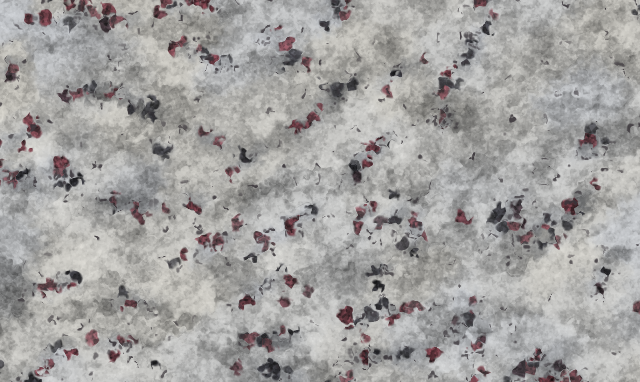
A WebGL 2 fragment shader for this texture:

```glsl
#version 300 es
precision highp float;
// Pale granite: mottled feldspar, grey quartz and clustered garnet and mica grains.
uniform vec2 u_resolution;
out vec4 fragColor;

vec2 hash2(vec2 c) {
  vec3 h = fract(c.xyx * vec3(0.1031, 0.1030, 0.0973));
  h += dot(h, h.yzx + 33.33);
  return fract((h.xx + h.yz) * h.zy);
}

mat2 rotation(float a) {
  return mat2(cos(a), -sin(a), sin(a), cos(a));
}

// Soft cellular noise: cell tones blended by distance.
float mottle(vec2 p) {
  vec2 cell = floor(p);
  float total = 0.0, weights = 1e-5;
  for (int y = -1; y <= 1; y++)
  for (int x = -1; x <= 1; x++) {
    vec2 c = cell + vec2(x, y);
    vec2 d = c + hash2(c + 7.0) - p;
    float w = exp(-8.0 * dot(d, d));
    total += w * hash2(c + 53.0).x;
    weights += w;
  }
  return total / weights;
}

// Crystal facets: tone of the nearest cell, fading to zero at its border.
float facet(vec2 p) {
  vec2 cell = floor(p);
  float nearest = 9.0, second = 9.0, tone = 0.0;
  for (int y = -1; y <= 1; y++)
  for (int x = -1; x <= 1; x++) {
    vec2 c = cell + vec2(x, y);
    float d = length(c + hash2(c + 19.0) - p);
    second = min(second, max(d, nearest));
    if (d < nearest) {
      nearest = d;
      tone = hash2(c + 71.0).y - 0.5;
    }
  }
  return tone * smoothstep(0.0, 0.15, second - nearest);
}

// Elongated patches where dark minerals gather, steeper towards the right.
float cluster(vec2 p) {
  vec2 cell = floor(p * 7.0);
  float density = 0.0;
  for (int y = -1; y <= 1; y++)
  for (int x = -1; x <= 1; x++) {
    vec2 c = cell + vec2(x, y);
    vec2 shape = hash2(c + 91.0);
    vec2 centre = (c + hash2(c + 40.0)) / 7.0;
    float angle = mix(0.15, 0.95, smoothstep(0.5, 1.4, centre.x)) + (shape.x - 0.5) * 1.3;
    vec2 d = rotation(angle) * (p - centre) / vec2(mix(0.025, 0.08, shape.y), 0.021);
    float present = step(hash2(c + 133.0).x, 0.68);
    density = max(density, present * exp(-dot(d, d)));
  }
  return density;
}

// Round grains: signed distance in cell units, and a random id.
vec2 grains(vec2 p, float freq, float gain, float bias) {
  vec2 cell = floor(p * freq);
  vec2 grain = vec2(9.0, 0.0);
  for (int y = -1; y <= 1; y++)
  for (int x = -1; x <= 1; x++) {
    vec2 c = cell + vec2(x, y);
    vec2 centre = c + hash2(c + 11.0);
    vec2 traits = hash2(c + 211.0);
    float d = length(p * freq - centre) - mix(0.24, 0.54, traits.y);
    bool present = traits.x < cluster(centre / freq) * gain + bias;
    if (present && d < grain.x) grain = vec2(d, hash2(c + 307.0).x);
  }
  return grain;
}

void main() {
  vec2 p = gl_FragCoord.xy / u_resolution.y;
  vec2 ragged = p + 0.025 * (vec2(mottle(p * 55.0), mottle(p * 55.0 + 170.0)) - 0.5);
  vec2 grainwise = rotation(0.35) * ragged * vec2(0.85, 1.2) + 4.0;
  float fine = mottle(p * 85.0 + 30.0) - 0.5;
  float dust = mottle(p * 190.0) - 0.5;

  // Feldspar ground
  float tone = 0.725 + 0.12 * (mottle(grainwise * 5.0) - 0.5)
    + 0.17 * (mottle(grainwise * 13.0 + 60.0) - 0.5)
    + 0.15 * (mottle(grainwise * 32.0) - 0.5)
    + 0.12 * fine + 0.09 * dust + 0.06 * facet(grainwise * 36.0);

  // Translucent quartz and the grey halo of the clusters
  float quartz = smoothstep(0.52, 0.78, mottle(grainwise * 9.0 + 90.0));
  float halo = cluster(ragged);
  tone -= quartz * (0.11 + 0.16 * facet(grainwise * 24.0 + 8.0));
  tone -= halo * (0.12 + 0.2 * fine);
  tone -= 0.5 * max(tone - 0.76, 0.0);
  float warmth = mottle(grainwise * 6.0 + 120.0) - 0.6 * halo;
  vec3 color = tone * mix(vec3(0.985, 1.0, 1.02), vec3(1.015, 1.003, 0.965), clamp(warmth, 0.0, 1.0));

  // Garnet and black mica
  vec2 grain = grains(ragged, 30.0, 1.15, 0.004);
  vec3 mineral = mix(vec3(0.15, 0.15, 0.17), vec3(0.34, 0.17, 0.20), smoothstep(0.35, 0.5, grain.y));
  mineral *= 1.0 + 1.1 * fine + 0.6 * dust;
  float opacity = mix(0.65, 0.96, fract(grain.y * 17.0));
  color = mix(color, mineral, opacity * smoothstep(0.13, -0.13, grain.x));

  // Small dark flecks
  vec2 fleck = grains(ragged + 0.003, 78.0, 0.35, 0.022);
  color = mix(color, vec3(0.22, 0.20, 0.22), (0.4 + 0.5 * fleck.y) * smoothstep(0.2, -0.25, fleck.x));

  fragColor = vec4(clamp(color, 0.0, 1.0), 1.0);
}
```
